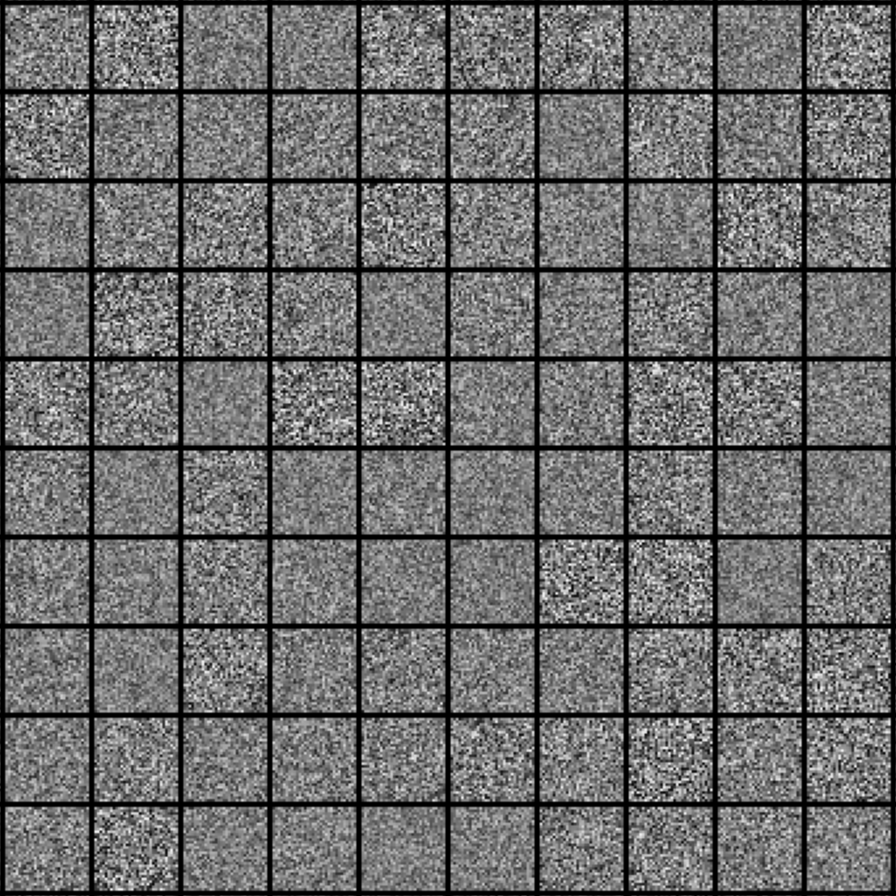
A Shadertoy shader for this pattern:

```glsl
// Ten by ten grid of square tiles filled with grey grain, split by thin black lines.

float hash(vec2 p) {
    vec3 q = fract(p.xyx * 0.1031);
    q += dot(q, q.yzx + 33.33);
    return fract((q.x + q.y) * q.z);
}

// Grey of one grain; each tile spans 34 grains, the first two being the line
float grain(vec2 cell) {
    vec2 inTile = mod(cell, 34.0);
    if (min(inTile.x, inTile.y) < 2.0) return 0.0;

    // Contrast differs from tile to tile
    vec2 tile = floor(cell / 34.0);
    float contrast = mix(0.3, 0.6, pow(hash(tile + 411.0), 1.3));

    // Two hashes summed give a bell-shaped spread around mid grey
    float spread = hash(cell + 17.0) + hash(cell + 739.0) - 1.0;
    return clamp(0.49 + contrast * spread, 0.04, 0.95);
}

void mainImage(out vec4 fragColor, in vec2 fragCoord) {
    // Ten tiles plus the closing line make 342 grains per side
    vec2 p = fragCoord / iResolution.xy * 342.0 - 0.5;
    vec2 cell = floor(p);
    vec2 blend = smoothstep(0.0, 1.0, p - cell);

    // Blend the four nearest grains, which also softens the line edges
    float lower = mix(grain(cell), grain(cell + vec2(1, 0)), blend.x);
    float upper = mix(grain(cell + vec2(0, 1)), grain(cell + vec2(1, 1)), blend.x);
    fragColor = vec4(vec3(mix(lower, upper, blend.y)), 1.0);
}
```
